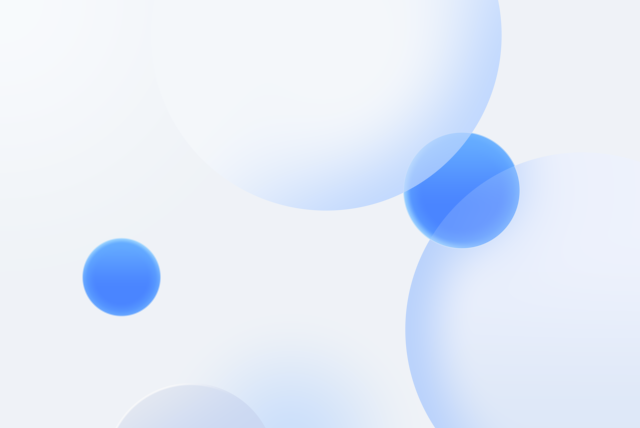
Write a Shadertoy shader that draws this background.

```glsl
// Positions and radii in canvas heights
const vec3 TOP_DISC = vec3(0.762, 0.918, 0.410);
const vec3 RIGHT_DISC = vec3(1.361, 0.230, 0.414);
const vec3 LOW_DISC = vec3(0.445, -0.094, 0.199);
const vec3 BIG_BALL = vec3(1.079, 0.555, 0.136);
const vec3 SMALL_BALL = vec3(0.284, 0.3525, 0.0908);
const vec2 GLOW_CENTER = vec2(0.68, -0.04);
const float GLOW_RADIUS = 0.32;

const vec3 PAPER_LIGHT = vec3(0.970, 0.980, 0.990);
const vec3 PAPER = vec3(0.936, 0.949, 0.967);
const vec3 GLASS_WHITE = vec3(0.955, 0.967, 0.982);
const vec3 GLASS_BLUE = vec3(0.760, 0.850, 0.995);
const vec3 MIST_TOP = vec3(0.932, 0.948, 0.988);
const vec3 MIST_LOW = vec3(0.868, 0.907, 0.970);
const vec3 MIST_EDGE = vec3(0.730, 0.825, 0.985);
const vec3 PEARL = vec3(0.905, 0.918, 0.945);
const vec3 PEARL_SHADE = vec3(0.760, 0.825, 0.950);
const vec3 GLOW_BLUE = vec3(0.780, 0.865, 0.985);
const vec3 BALL_TOP = vec3(0.400, 0.680, 1.000);
const vec3 BALL_CORE = vec3(0.290, 0.520, 1.000);
const vec3 BALL_RIM = vec3(0.680, 0.880, 1.000);
const float TOP_VEIL = 0.68;    // opacity of the top disc over the ball
const float RIGHT_VEIL = 0.22;  // opacity of the right disc over the ball

// Position inside a disc, its rim at length 1
vec2 local(vec2 p, vec3 disc) {
    return (p - disc.xy) / disc.z;
}

float coverage(vec2 p, vec3 disc, float soft) {
    return 1.0 - smoothstep(-soft, soft, length(p - disc.xy) - disc.z);
}

vec3 background(vec2 p) {
    vec3 col = mix(PAPER_LIGHT, PAPER, smoothstep(0.0, 0.75, length(p - vec2(0.0, 1.0))));
    float glow = 1.0 - smoothstep(0.0, GLOW_RADIUS, length(p - GLOW_CENTER));
    return mix(col, GLOW_BLUE, 0.9 * glow);
}

vec3 ballColor(vec2 q, vec2 rimSide) {
    vec3 col = mix(BALL_CORE, BALL_TOP, smoothstep(-0.35, 1.1, q.y));
    float r = length(q);
    float side = smoothstep(-0.2, 0.9, dot(q, rimSide));
    col = mix(col, BALL_TOP, 0.55 * smoothstep(0.65, 1.0, r));
    return mix(col, BALL_RIM, smoothstep(0.86, 1.02, r) * mix(0.15, 0.8, side));
}

vec3 topGlass(vec2 q) {
    float edge = smoothstep(0.35, 1.05, length(q));
    float side = smoothstep(-0.15, 0.95, dot(q, normalize(vec2(0.75, -0.65))));
    return mix(GLASS_WHITE, GLASS_BLUE, edge * side);
}

vec3 rightGlass(vec2 q) {
    vec3 col = mix(MIST_LOW, MIST_TOP, smoothstep(-0.65, 0.55, q.y));
    float edge = smoothstep(0.60, 1.02, length(q));
    return mix(col, MIST_EDGE, edge * smoothstep(0.1, 0.95, -q.x));
}

vec3 lowGlass(vec2 q) {
    float shade = smoothstep(-0.2, 1.0, 0.5 * q.x + 1.0 - 0.75 * q.y);
    vec3 col = mix(PEARL, PEARL_SHADE, shade * 0.75);
    float rim = smoothstep(0.965, 0.99, length(q)) * smoothstep(0.6, -0.3, q.x);
    return mix(col, vec3(0.985), 0.8 * rim);
}

void mainImage(out vec4 fragColor, in vec2 fragCoord) {
    vec2 p = fragCoord / iResolution.y;
    float soft = 0.8 / iResolution.y;
    vec3 col = background(p);

    // Small ball and low disc
    vec3 small = ballColor(local(p, SMALL_BALL), vec2(0.0, 1.0));
    col = mix(col, small, coverage(p, SMALL_BALL, soft * 1.5));
    col = mix(col, lowGlass(local(p, LOW_DISC)), coverage(p, LOW_DISC, soft));

    // Large ball behind both glass discs
    float ball = coverage(p, BIG_BALL, soft * 1.5);
    vec2 rimSide = normalize(vec2(-0.9, -0.4));
    col = mix(col, ballColor(local(p, BIG_BALL), rimSide), ball);

    // Right disc, tinted by the ball's halo
    vec3 mist = rightGlass(local(p, RIGHT_DISC));
    float halo = exp(-18.0 * max(length(p - BIG_BALL.xy) - BIG_BALL.z, 0.0));
    mist = mix(mist, MIST_EDGE, 0.4 * halo * (1.0 - ball));
    float mistCover = coverage(p, RIGHT_DISC, soft);
    col = mix(col, mist, mistCover * mix(1.0, RIGHT_VEIL, ball));

    // Top disc
    float glassCover = coverage(p, TOP_DISC, soft);
    col = mix(col, topGlass(local(p, TOP_DISC)), glassCover * mix(1.0, TOP_VEIL, ball));

    fragColor = vec4(col, 1.0);
}
```
